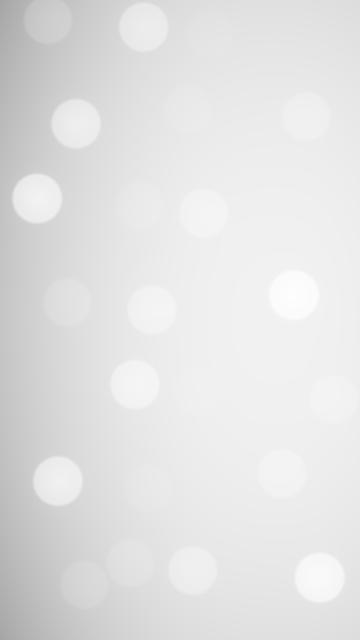
A WebGL 1 fragment shader for this background:

```glsl
precision highp float;
// Pale grey backdrop with soft, translucent white bokeh discs.
// A lopsided glow darkens towards the left corners; the discs follow a
// low-discrepancy sequence, each with its own strength, rim and faint halo.

uniform vec2 u_resolution;

#define GLOW_CENTER vec2(0.76, 0.50)   // fraction of the canvas
#define GLOW_LEVEL 0.945               // brightest backdrop grey
#define SIDE_FALLOFF 0.34
#define END_FALLOFF 0.088
#define CORNER_FALLOFF 0.13
#define DISC_COUNT 22
#define DISC_RADIUS 0.067              // in canvas widths
#define EDGE_SOFTNESS 0.006
#define DISC_STRENGTH vec2(0.07, 0.85) // faintest, strongest
#define HALO_STRENGTH 0.08

// Grey level of the backdrop; uv runs from 0 to 1 on both axes.
float backdrop(vec2 uv, float aspect) {
    vec2 offset = abs(uv - GLOW_CENTER) * vec2(1.0, aspect);
    float side = pow(offset.x, 2.4);
    float end = pow(offset.y, 2.2);
    return GLOW_LEVEL - SIDE_FALLOFF * side - END_FALLOFF * end
         - CORNER_FALLOFF * side * end;
}

// Scattered centre, gathered in a loose band left of the middle.
vec2 discCenter(float index, float aspect) {
    vec2 spread = fract(vec2(0.37, 0.12) + index * vec2(0.7549, 0.5698));
    float across = 2.0 * spread.x - 1.0;
    float x = 0.44 + 0.28 * across + 0.30 * across * across * across;
    return vec2(x, spread.y * aspect);
}

// Coverage of one disc: slightly fuller centre, soft rim and outer halo.
float discCoverage(float dist, float radius, float softness) {
    float body = 1.0 - smoothstep(radius - softness, radius + softness, dist);
    float fullness = 1.0 - 0.18 * smoothstep(0.0, radius, dist);
    float halo = HALO_STRENGTH * exp(-max(dist - radius, 0.0) / (0.35 * radius));
    return mix(halo, fullness, body);
}

void main() {
    vec2 uv = gl_FragCoord.xy / u_resolution;
    float aspect = u_resolution.y / u_resolution.x;
    vec2 position = uv * vec2(1.0, aspect);
    float softness = max(EDGE_SOFTNESS, 0.75 / u_resolution.x);

    float grey = backdrop(uv, aspect);

    // Blend every disc towards white.
    for (int i = 0; i < DISC_COUNT; i++) {
        float index = float(i);
        float variation = fract(index * 0.618 + 0.29);
        float strength = mix(DISC_STRENGTH.x, DISC_STRENGTH.y, pow(variation, 1.7));
        float radius = DISC_RADIUS * mix(0.97, 1.03, variation);
        float dist = distance(position, discCenter(index, aspect));
        grey = mix(grey, 1.0, strength * discCoverage(dist, radius, softness));
    }

    gl_FragColor = vec4(vec3(grey), 1.0);
}
```
